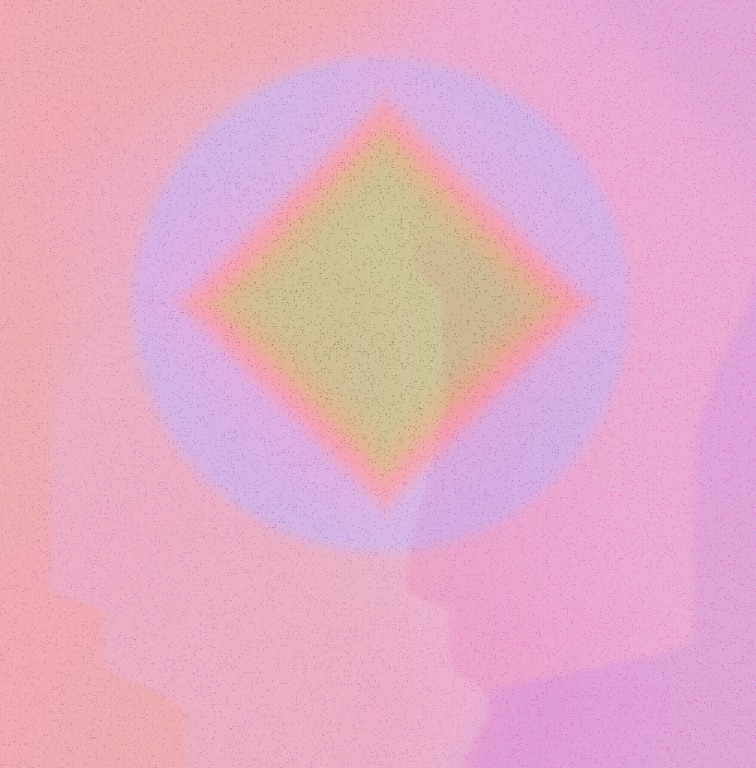
This background is drawn by a WebGL 1 fragment shader. Its source:

```glsl
#ifdef GL_FRAGMENT_PRECISION_HIGH
precision highp float;
#else
precision mediump float;
#endif
// A soft olive diamond with a coral halo inside a lavender disc, over a
// salmon-to-orchid watercolour wash. Jagged seams built from smooth steps
// divide the wash into facets, and a hashed cell grid adds coloured grain.

uniform vec2 u_resolution;

const float ASPECT = 0.984;
const vec2 DISC_CENTER = vec2(0.504, 0.603);
const float DISC_RADIUS = 0.322;
const float DISC_BLUR = 0.016;
const vec2 DIAMOND_CENTER = vec2(0.509, 0.605);
const float DIAMOND_RADIUS = 0.243;
const vec2 GRAIN_CELLS = vec2(504.0, 512.0);
const float GRAIN_DENSITY = 0.13;

const vec3 SALMON = vec3(0.945, 0.665, 0.685);
const vec3 ROSE = vec3(0.925, 0.685, 0.765);
const vec3 ORCHID = vec3(0.920, 0.675, 0.825);
const vec3 LILAC = vec3(0.870, 0.640, 0.845);
const vec3 LAVENDER = vec3(0.830, 0.705, 0.905);
const vec3 MAUVE = vec3(0.875, 0.690, 0.880);
const vec3 CORAL = vec3(0.975, 0.630, 0.660);
const vec3 APRICOT = vec3(0.890, 0.705, 0.580);
const vec3 OLIVE = vec3(0.805, 0.755, 0.590);

float hash(vec2 p) {
  vec3 q = fract(vec3(p.xyx) * 0.1031);
  q += dot(q, q.yzx + 33.33);
  return fract((q.x + q.y) * q.z);
}

// One below lo, zero above hi
float fall(float lo, float hi, float v) {
  return 1.0 - smoothstep(lo, hi, v);
}

// Cloudy variation from layered sines, roughly -1 to 1
float clouds(vec2 p) {
  float a = sin(p.x * 9.0 + 2.0 * sin(p.y * 7.0 + 1.0));
  float b = sin(p.y * 13.0 - 1.7 * sin(p.x * 11.0));
  return 0.6 * a + 0.4 * b;
}

// Seams give the x position of a facet border at height y
float leftSeam(float y) {
  float lower = 0.07 * fall(0.2, 0.235, y) + 0.11 * fall(0.07, 0.14, y);
  float upper = 0.03 * smoothstep(0.45, 0.6, y) + 0.12 * smoothstep(0.74, 0.87, y);
  return 0.066 + lower + upper + 0.3 * smoothstep(0.84, 1.0, y);
}

float middleSeam(float y) {
  float x = 0.536 + 0.05 * smoothstep(0.23, 0.48, y);
  x += 0.06 * fall(0.2, 0.235, y) + 0.05 * fall(0.09, 0.14, y);
  return x - 0.03 * fall(0.0, 0.08, y) - 0.04 * smoothstep(0.61, 0.66, y);
}

float rightSeam(float y) {
  float lower = 0.27 * fall(0.09, 0.17, y) + 0.03 * fall(0.0, 0.09, y);
  return 0.918 + 0.09 * smoothstep(0.4, 0.7, y) - lower;
}

vec3 wash(vec2 uv, float cloud) {
  vec3 col = mix(ROSE, ORCHID, smoothstep(0.4, 0.9, uv.x + 0.12 * uv.y));
  float blur = mix(0.012, 0.13, smoothstep(0.4, 0.8, uv.y));
  float x = uv.x - leftSeam(uv.y);
  col = mix(col, SALMON, 0.85 * fall(-blur, blur, x));
  x = uv.x - rightSeam(uv.y);
  float softness = mix(0.04, 0.012, smoothstep(0.08, 0.2, uv.y));
  float lilac = smoothstep(-softness, softness, x);
  float corner = 0.65 * smoothstep(1.66, 1.86, uv.x + uv.y + 0.03 * cloud);
  return mix(col, LILAC, max(0.85 * lilac, corner));
}

void main() {
  vec2 uv = gl_FragCoord.xy / u_resolution;
  float cloud = clouds(uv);
  vec3 col = wash(uv, cloud);

  // Disc and diamond signed distances
  float disc = length((uv - DISC_CENTER) * vec2(ASPECT, 1.0)) - DISC_RADIUS;
  vec2 d = abs((uv - DIAMOND_CENTER) * vec2(ASPECT, 1.0));
  float diamond = (d.x + d.y - DIAMOND_RADIUS) * 0.7071;
  float inDisc = fall(-DISC_BLUR, DISC_BLUR, disc);
  float inDiamond = fall(-0.015, 0.012, diamond);

  // Lavender warms toward the diamond, then coral, apricot and olive
  vec3 discCol = mix(MAUVE, LAVENDER, smoothstep(0.0, 0.11, diamond - 0.015 * cloud));
  col = mix(col, discCol, 0.92 * inDisc);
  col = mix(col, CORAL, 0.9 * fall(-0.004, 0.034, diamond));
  col = mix(col, APRICOT, fall(-0.026, 0.004, diamond));
  col = mix(col, OLIVE, fall(-0.065, -0.012, diamond));

  // Deeper facet right of the middle seam, pale streak to its left
  float x = uv.x - middleSeam(uv.y);
  float height = fall(0.58, 0.76, uv.y);
  float deep = smoothstep(-0.008, 0.008, x) * fall(0.04, 0.32, x);
  float streak = smoothstep(-0.14, -0.02, x) * fall(-0.008, 0.008, x);
  col *= 1.0 - vec3(0.0, 0.05, 0.01) * deep * height;
  col += vec3(0.0, 0.014, 0.012) * streak * fall(0.68, 0.76, uv.y);
  col += vec3(0.003, -0.006, 0.004) * cloud;

  // Sparse specks tinted by the surface beneath
  vec2 grid = uv * GRAIN_CELLS;
  vec2 cell = floor(grid);
  vec3 tint = mix(vec3(0.88, 0.83, 1.0), vec3(0.99, 0.77, 0.92), smoothstep(0.3, 0.85, uv.x));
  tint = mix(tint, vec3(0.87, 0.80, 0.95), inDisc);
  tint = mix(tint, vec3(0.80, 0.79, 0.70), inDiamond);
  float dotMask = fall(0.35, 0.65, length(fract(grid) - 0.5));
  float speck = step(1.0 - GRAIN_DENSITY, hash(cell)) * dotMask;
  col *= mix(vec3(1.0), tint, speck * mix(0.4, 1.0, hash(cell + 71.0)));
  col += 0.018 * (hash(cell + 19.0) - 0.5) * dotMask;

  gl_FragColor = vec4(clamp(col, 0.0, 1.0), 1.0);
}
```
